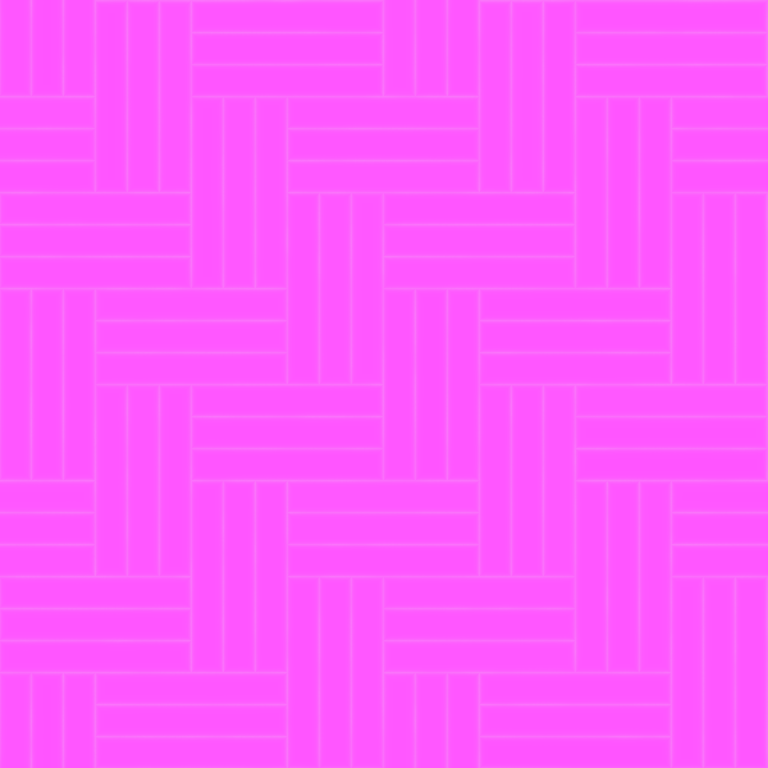
Give the GLSL for this pattern, as a Shadertoy shader.

```glsl
#define CELLS 8.0          // square cells per side, a multiple of 4
#define STRIPS 3.0         // planks side by side in a cell
#define SEAM_WIDTH 0.018   // falloff of the seam, in cells
#define SEAM_SHIFT 0.0078  // offset of the layout, in cells
#define WOBBLE 0.008       // seam raggedness, in cells
#define WEAR 0.7           // variation of seam brightness
#define TONE 0.014         // variation between planks
#define GRAIN 512.0        // noise lattice points per side
#define PLANK_COLOR vec3(1.0, 0.337, 1.0)
#define SEAM_COLOR vec3(0.982, 0.458, 0.982)

float hash(vec2 p) {
    vec3 q = fract(vec3(p.xyx) * 0.1031);
    q += dot(q, q.yzx + 33.33);
    return fract((q.x + q.y) * q.z);
}

// Value noise that wraps after the given period
float wrappedNoise(vec2 p, float period) {
    vec2 i = floor(p), f = fract(p);
    f = f * f * (3.0 - 2.0 * f);
    vec2 a = mod(i, period), b = mod(i + 1.0, period);
    return mix(mix(hash(a), hash(vec2(b.x, a.y)), f.x),
               mix(hash(vec2(a.x, b.y)), hash(b), f.x), f.y);
}

// Block herringbone: x is the distance to the plank edge in cells, y a random tone
vec2 plank(vec2 p) {
    vec2 cell = floor(p), f = fract(p);
    float phase = mod(cell.x + cell.y + 1.0, 4.0);
    // Phases 0 and 1 are the halves of an upright block, 2 and 3 of a flat one
    bool upright = phase < 2.0;
    float secondHalf = mod(phase, 2.0);
    vec2 local = upright ? f : f.yx;
    float along = local.y + secondHalf;
    float strip = fract(local.x * STRIPS);
    float side = min(strip, 1.0 - strip) / STRIPS;

    vec2 lengthwise = upright ? vec2(0.0, 1.0) : vec2(1.0, 0.0);
    vec2 origin = mod(cell - secondHalf * lengthwise, CELLS);
    vec2 id = origin * STRIPS + floor(local.x * STRIPS) * lengthwise.yx;
    return vec2(min(side, min(along, 2.0 - along)), hash(id + 7.0));
}

void mainImage(out vec4 fragColor, in vec2 fragCoord) {
    vec2 uv = fragCoord / iResolution.xy;
    float pixel = CELLS / iResolution.y;
    vec2 board = plank(uv * CELLS + SEAM_SHIFT);

    // Ragged edge and uneven brightness
    float rough = wrappedNoise(uv * GRAIN, GRAIN) - 0.5;
    float patchy = wrappedNoise(uv * GRAIN / 16.0, GRAIN / 16.0) - 0.5;
    float d = max(board.x + WOBBLE * rough, 0.0);
    float seam = exp(-d / max(SEAM_WIDTH, 0.75 * pixel));
    seam *= 1.0 + WEAR * (0.5 * rough + 0.5 * patchy);

    // Slightly uneven planks, then the seam over them
    vec3 color = PLANK_COLOR;
    color.g += TONE * (board.y - 0.5);
    color = mix(color, SEAM_COLOR, seam);
    fragColor = vec4(color, 1.0);
}
```
